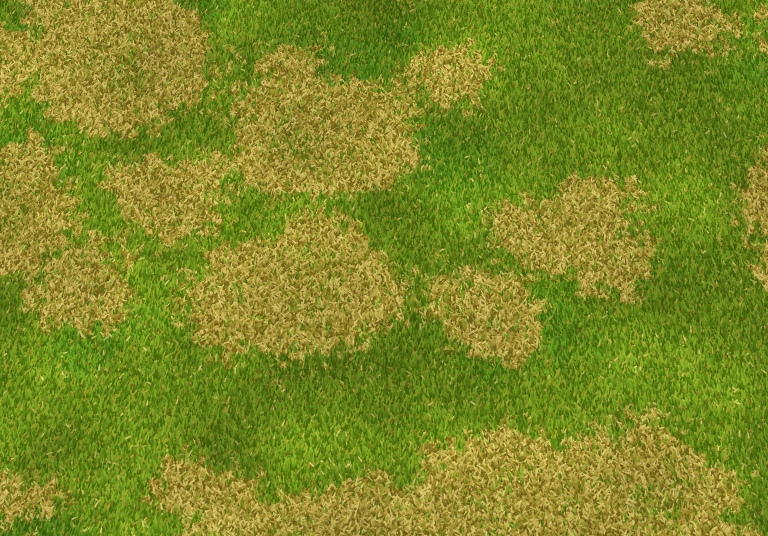
Reproduce this texture procedurally as a WebGL 2 fragment shader.

```glsl
#version 300 es
precision highp float;

uniform vec2 u_resolution;
out vec4 fragColor;

float hash(vec2 p) {
    vec3 q = fract(p.xyx * 0.1031);
    q += dot(q, q.yzx + 33.33);
    return fract((q.x + q.y) * q.z);
}

vec2 hash2(vec2 p) {
    return vec2(hash(p), hash(p + 57.3));
}

float noise(vec2 p) {
    vec2 i = floor(p), f = fract(p);
    f = f * f * (3.0 - 2.0 * f);
    return mix(mix(hash(i), hash(i + vec2(1, 0)), f.x),
               mix(hash(i + vec2(0, 1)), hash(i + vec2(1, 1)), f.x), f.y);
}

float fbm(vec2 p) {
    float sum = 0.0, amp = 0.5;
    for (int i = 0; i < 4; i++) {
        sum += amp * noise(p);
        p = mat2(1.6, 1.2, -1.2, 1.6) * p + 7.1;
        amp *= 0.5;
    }
    return sum;
}

float smoothMin(float a, float b, float k) {
    float h = max(k - abs(a - b), 0.0) / k;
    return min(a, b) - h * h * k * 0.25;
}

// Distance to scattered, merging round patches, negative inside
float patchDistance(vec2 p) {
    vec2 q = p / vec2(0.40, 0.29) + 20.0;
    q += 0.45 * (vec2(fbm(p * 8.0 + 30.0), fbm(p * 8.0 + 60.0)) - 0.47);
    vec2 cell = floor(q);
    float d = 1.0;
    for (int y = -1; y <= 1; y++)
        for (int x = -1; x <= 1; x++) {
            vec2 id = cell + vec2(x, y);
            vec2 centre = id + 0.1 + 0.8 * hash2(id);
            float radius = mix(0.22, 0.66, hash(id + 91.7));
            d = smoothMin(d, length(q - centre) - radius, 0.12);
        }
    return d;
}

vec3 greenColour(float tone) {
    return mix(vec3(0.25, 0.38, 0.03), vec3(0.54, 0.68, 0.16), tone);
}

vec3 strawColour(float tone) {
    vec3 mid = vec3(0.63, 0.56, 0.19);
    return tone < 0.4 ? mix(vec3(0.41, 0.35, 0.07), mid, tone / 0.4)
                      : mix(mid, vec3(0.87, 0.79, 0.46), (tone - 0.4) / 0.6);
}

void main() {
    vec2 p = gl_FragCoord.xy / u_resolution.y;
    float pixel = 1.0 / u_resolution.y;

    // Gentle perspective: features shrink towards the top
    p = vec2((p.x - 0.715) * (1.0 + 0.25 * p.y) + 2.0, p.y * (1.0 + 0.15 * p.y));

    // Dryness with ragged rims and some regrowth inside
    float d = patchDistance(p) + 0.2 * (noise(p * 60.0) - 0.5);
    float dryness = 1.0 - smoothstep(-0.06, 0.08, d);
    float rim = dryness * smoothstep(-0.35, -0.08, d);
    float regrowth = smoothstep(0.42, 0.72, fbm(p * 14.0 + 5.0)) * (1.0 - rim);
    dryness *= 1.0 - 0.3 * regrowth;
    float shade = 0.74 + 0.52 * fbm(p * 6.0 + 40.0);
    float lush = smoothstep(0.48, 0.72, fbm(p * 5.0 + 80.0));

    // Shadowed undergrowth
    vec3 colour = mix(vec3(0.25, 0.37, 0.04), vec3(0.42, 0.36, 0.09), dryness);

    // Overlapping layers of short blades, the straw lying flatter
    for (int layer = 0; layer < 4; layer++) {
        vec2 g = p / 0.0075 + float(layer) * vec2(37.4, 71.7);
        vec2 cell = floor(g);
        for (int y = -1; y <= 1; y++)
            for (int x = -1; x <= 1; x++) {
                vec2 id = cell + vec2(x, y);
                vec2 rnd = hash2(id + float(layer) * 13.0);
                vec2 kind = hash2(id + 211.0);
                bool dry = kind.x < mix(0.05, 0.93, dryness);

                float angle = (kind.y - 0.5) * (dry ? 2.5 : 1.0);
                vec2 axis = vec2(sin(angle), cos(angle));
                vec2 r = (g - id - rnd) * 0.0075;
                float along = dot(r, axis);
                float reach = mix(0.003, 0.006, rnd.x);
                float dist = length(r - axis * clamp(along, -reach, reach));
                float width = 0.0014 - 0.0005 * along / reach;
                float cover = 1.0 - smoothstep(width - 0.8 * pixel, width + 0.8 * pixel, dist);

                float tone = hash(id + 317.0 + float(layer));
                tone = clamp(tone + 0.12 * along / reach, 0.0, 1.0);
                vec3 green = greenColour(tone) * mix(vec3(1), vec3(0.82, 0.96, 0.95), lush);
                green = mix(green, vec3(0.63, 0.62, 0.17), step(0.9, kind.y) * 0.8);
                colour = mix(colour, dry ? strawColour(tone) : green, cover);
            }
    }

    // Broad light on the lawn, paler straw along the rims
    colour *= mix(shade, 1.0 + 0.06 * rim, dryness * 0.7);
    fragColor = vec4(colour, 1.0);
}
```
